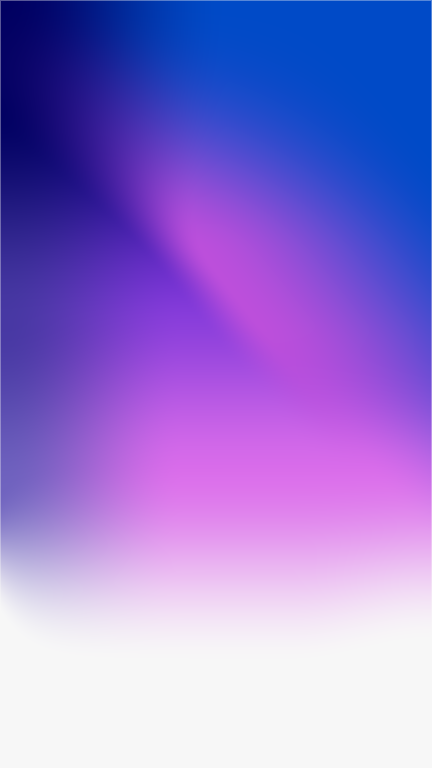
Write a Shadertoy shader that draws this background.

```glsl
const vec3 NAVY    = vec3(0.00, 0.00, 0.38);
const vec3 BLUE    = vec3(0.00, 0.29, 0.78);
const vec3 INDIGO  = vec3(0.12, 0.04, 0.58);
const vec3 VIOLET  = vec3(0.50, 0.22, 0.85);
const vec3 MAGENTA = vec3(0.74, 0.31, 0.86);
const vec3 ORCHID  = vec3(0.86, 0.43, 0.92);
const vec3 SLATE   = vec3(0.28, 0.22, 0.64);
const vec3 MIST    = vec3(0.44, 0.39, 0.75);
const vec3 PAPER   = vec3(0.97, 0.97, 0.97);

const vec2 CREASE_START = vec2(0.156, 0.260);  // x from the left, depth from the top
const vec2 CREASE_DIR   = vec2(0.625, 0.781);
const float BEAM_WIDTH  = 0.36;
const float EDGE_WIDTH  = 0.24;
const float RIM_WIDTH   = 0.0013;
const float RIM_LIGHT   = 0.35;

// Signed distance from the crease, positive on the upper right
float creaseDistance(vec2 p) {
    vec2 q = p - CREASE_START;
    return q.x * CREASE_DIR.y - q.y * CREASE_DIR.x;
}

// Violet field below the crease, cooler toward the left edge
vec3 fieldColor(vec2 p, vec3 core) {
    vec3 side = mix(NAVY, SLATE, smoothstep(0.13, 0.42, p.y));
    side = mix(side, MIST, smoothstep(0.42, 0.65, p.y));
    return mix(side, core, smoothstep(0.0, EDGE_WIDTH, p.x));
}

// Blue sky crossed by the diagonal magenta beam
vec3 skyColor(vec2 p, float d, vec3 core) {
    vec3 sky = mix(NAVY, BLUE, smoothstep(0.0, 0.30, p.x));
    vec3 beam = mix(MAGENTA, core, smoothstep(0.42, 0.62, p.y));
    float strength = 1.0 - smoothstep(0.03, BEAM_WIDTH, d);
    return mix(sky, beam, strength * smoothstep(0.0, 0.33, p.y));
}

// White floor, with a steeper rise in the left corner
float floorAmount(vec2 p) {
    float corner = exp(-p.x / 0.04);
    float right = smoothstep(0.38, 0.56, p.x);
    float start = 0.60 + 0.04 * corner;
    float end = 0.87 - 0.07 * corner - 0.03 * right;
    return smoothstep(start, end, p.y);
}

void mainImage(out vec4 fragColor, in vec2 fragCoord) {
    // Units of canvas height, with depth measured downward
    vec2 p = fragCoord / iResolution.y;
    p.y = 1.0 - p.y;
    float aspect = iResolution.x / iResolution.y;
    p.x *= 0.5625 / aspect;

    vec3 core = mix(INDIGO, VIOLET, smoothstep(0.18, 0.42, p.y));
    core = mix(core, ORCHID, smoothstep(0.36, 0.64, p.y));

    // Soft join that tightens along the crease
    float d = creaseDistance(p);
    float blur = mix(0.12, 0.03, smoothstep(0.10, 0.35, p.y));
    float above = smoothstep(-0.6 * blur, 1.4 * blur, d);
    vec3 color = mix(fieldColor(p, core), skyColor(p, d, core), above);

    color = mix(color, PAPER, floorAmount(p));

    // Pale hairline rim
    float inset = min(min(p.x, 0.5625 - p.x), p.y);
    float rim = 1.0 - smoothstep(RIM_WIDTH * 0.5, RIM_WIDTH * 1.5, inset);
    color = mix(color, PAPER, RIM_LIGHT * rim);

    fragColor = vec4(color, 1.0);
}
```
